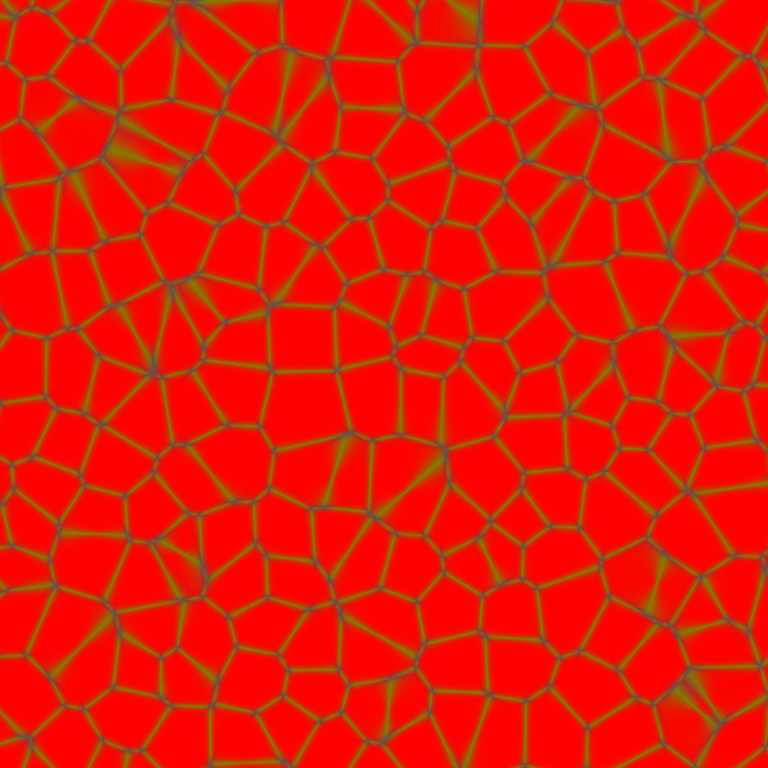
Write a three.js fragment shader that draws this pattern.

```glsl
varying vec2 vUv;

#define CELLS 14.0      // cells along one side of the canvas
#define JITTER 1.0      // wander of each seed inside its grid square
#define SHARPNESS 17.0  // falloff of a seed's influence, per cell
#define CELL_COLOR vec3(1.0, 0.0, 0.0)
#define EDGE_COLOR vec3(0.0, 1.0, 0.0)
#define CORNER_COLOR vec3(0.0, 0.0, 1.0)

vec2 hash2(vec2 p) {
  vec2 q = vec2(dot(p, vec2(127.1, 311.7)), dot(p, vec2(269.5, 183.3)));
  return fract(sin(q) * 43758.5453);
}

// Distances to the three closest seeds, in ascending order
vec3 nearestSeeds(vec2 p) {
  vec2 square = floor(p);
  vec3 nearest = vec3(8.0);
  for (int y = -2; y <= 2; y++) {
    for (int x = -2; x <= 2; x++) {
      vec2 id = square + vec2(float(x), float(y));
      vec2 seed = id + 0.5 + JITTER * (hash2(id) - 0.5);
      float d = distance(p, seed);
      if (d < nearest.x) nearest = vec3(d, nearest.xy);
      else if (d < nearest.y) nearest = vec3(nearest.x, d, nearest.y);
      else nearest.z = min(nearest.z, d);
    }
  }
  return nearest;
}

void main() {
  vec3 nearest = nearestSeeds(vUv * CELLS);

  // Exponential weights: equal pairs blend along edges, triples at corners
  vec3 weight = exp(-SHARPNESS * (nearest - nearest.x));
  weight /= weight.x + weight.y + weight.z;

  vec3 color = CELL_COLOR * weight.x + EDGE_COLOR * weight.y + CORNER_COLOR * weight.z;
  gl_FragColor = vec4(color, 1.0);
}
```
